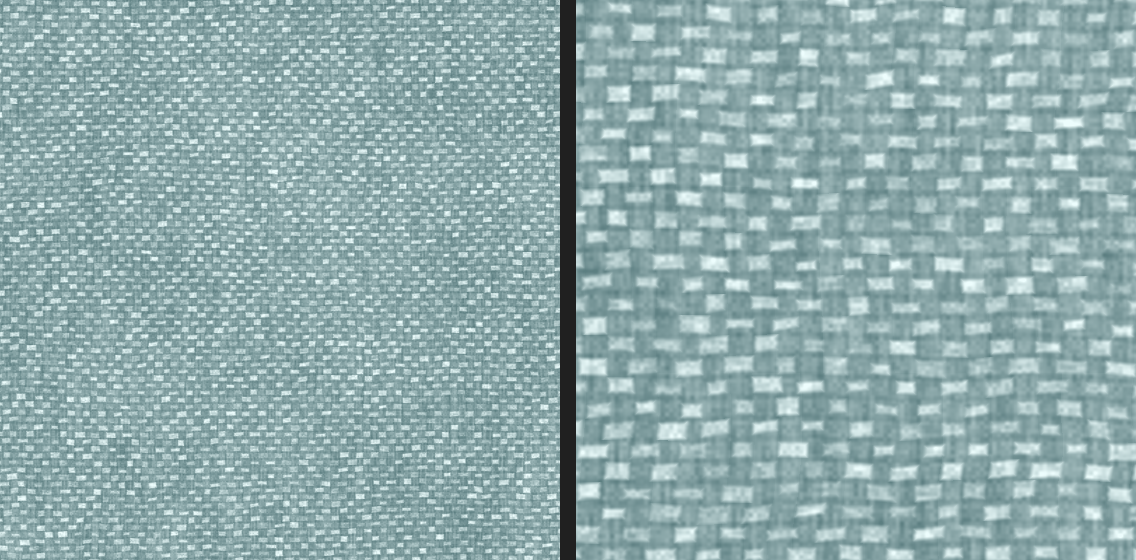
Left: the whole. Right: its middle third, enlarged.
Reproduce this texture procedurally as a Shadertoy shader.

```glsl
// Teal plain-weave cloth: pale weft floats staggered over darker, streaky warp threads.

float hash(vec2 p) {
    vec3 q = fract(vec3(p.xyx) * 0.1031);
    q += dot(q, q.yzx + 33.33);
    return fract((q.x + q.y) * q.z);
}

vec2 hash2(vec2 p) {
    return vec2(hash(p), hash(p + 71.7));
}

// Smooth value noise in 0..1
float noise(vec2 p) {
    vec2 i = floor(p), f = fract(p);
    f = f * f * (3.0 - 2.0 * f);
    float low = mix(hash(i), hash(i + vec2(1, 0)), f.x);
    float high = mix(hash(i + vec2(0, 1)), hash(i + vec2(1, 1)), f.x);
    return mix(low, high, f.y);
}

// Signed distance to a box centred on the origin
float boxDistance(vec2 p, vec2 halfSize) {
    vec2 d = abs(p) - halfSize;
    return length(max(d, 0.0)) + min(max(d.x, d.y), 0.0);
}

// Coverage and brightness of the weft floats around p, in thread units
vec2 weftFloats(vec2 p) {
    vec2 cell = floor(p);
    vec2 result = vec2(0.0);
    for (int i = -1; i <= 1; i++) {
        vec2 id = cell + vec2(float(i), 0.0);
        if (mod(id.x + id.y, 2.0) > 0.5) continue;
        vec2 size = hash2(id + 13.0), shift = hash2(id + 157.0) - 0.5;
        vec2 q = p - id - 0.5 - shift * vec2(0.28, 0.18);
        q.y -= q.x * (hash(id + 211.0) - 0.35) * 0.25;
        vec2 halfSize = mix(vec2(0.34, 0.18), vec2(0.62, 0.40), size);
        float cover = smoothstep(0.13, -0.13, boxDistance(q, halfSize));
        if (cover > result.x) result = vec2(cover, hash(id + 307.0));
    }
    return result;
}

void mainImage(out vec4 fragColor, in vec2 fragCoord) {
    vec2 uv = fragCoord / iResolution.xy;

    // 70 warp and 80 weft threads, gently pulled out of line
    vec2 p = uv * vec2(70.0, 80.0);
    p.x += 0.7 * noise(uv * vec2(5.0, 7.0)) + 0.25 * noise(uv * vec2(9.0, 40.0));
    p.y += 1.1 * noise(uv * vec2(4.0, 3.0) + 20.0) + 0.25 * noise(uv * vec2(30.0, 9.0));
    vec2 f = fract(p) - 0.5;

    // Fibres and grain
    float warpFibre = noise(uv * vec2(330.0, 45.0)) - 0.5;
    float weftFibre = noise(uv * vec2(120.0, 330.0) + 50.0) - 0.5;
    float grain = noise(uv * 400.0 + 90.0) - 0.5;
    float cloud = noise(uv * 6.0 + 8.0) - 0.5;

    // Warp ground, sunk between the threads
    float warpThread = hash(vec2(floor(p.x), floor(uv.y * 9.0))) - 0.5;
    float ground = 0.25 + 0.28 * warpFibre + 0.08 * warpThread + 0.22 * grain;
    ground -= 0.10 * smoothstep(0.25, 0.5, abs(f.y)) + 0.05 * smoothstep(0.3, 0.5, abs(f.x));

    // Pale floats, each with its own brightness
    vec2 weft = weftFloats(p);
    float pale = mix(0.50, 0.94, weft.y) + 0.30 * weftFibre + 0.34 * grain + 0.15 * warpFibre;
    float tone = mix(ground, pale, weft.x) + 0.10 * cloud;

    // Slightly darker top hem
    tone -= 0.07 * smoothstep(0.96, 1.0, uv.y);

    vec3 teal = vec3(0.40, 0.53, 0.54), ice = vec3(0.88, 0.95, 0.95);
    fragColor = vec4(mix(teal, ice, clamp(tone, -0.08, 1.1)), 1.0);
}
```
